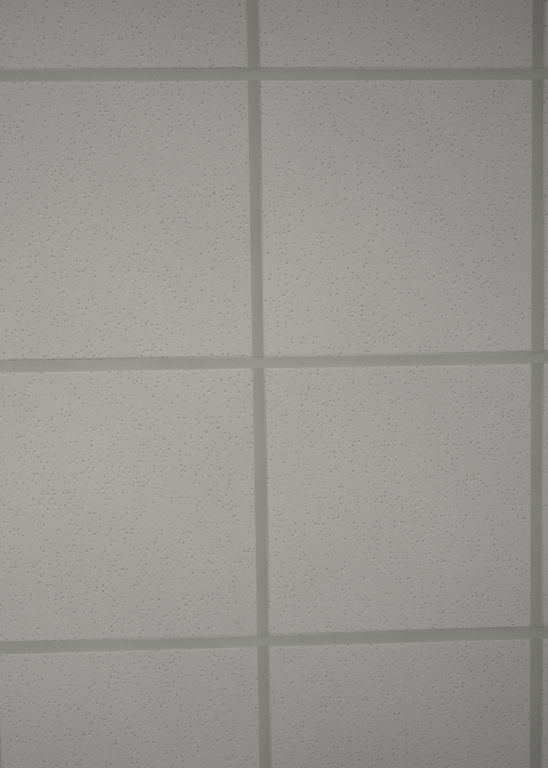
A Shadertoy shader for this texture:

```glsl
// Suspended ceiling: pitted grey tiles in a slightly skewed metal grid, dimly lit.

const vec3 TILE_TINT = vec3(1.012, 0.998, 0.970);
const vec3 RUNNER_TINT = vec3(0.862, 0.860, 0.822);  // vertical bars
const vec3 CROSS_TINT = vec3(0.895, 0.895, 0.855);   // horizontal bars
const float BAR_HALF = 0.0073;
const float PITS_PER_TILE = 54.0;

vec2 hash2(vec2 p) {
    vec3 q = fract(p.xyx * vec3(0.1031, 0.1030, 0.0973));
    q += dot(q, q.yzx + 33.33);
    return fract((q.xx + q.yz) * q.zy);
}

// Filled band of the given half width around d = 0
float band(float d, float halfWidth, float soft) {
    return 1.0 - smoothstep(halfWidth - soft, halfWidth + soft, abs(d));
}

// Grid coordinates whose integer lines are the bars, with mild perspective
vec2 gridCoord(vec2 p) {
    float column = (p.x - mix(0.345, 0.328, p.y)) / mix(0.352, 0.3725, p.y);
    float row = (p.y - 0.155 - 0.029 * p.x) / (0.373 - 0.0125 * p.x);
    return vec2(column, row + 0.016 * row * (2.0 - row));
}

// Broad uneven staining from layered sines
float mottle(vec2 p) {
    float a = sin(p.x * 11.0 + 2.0 * sin(p.y * 7.0));
    float b = sin(p.y * 23.0 - 1.5 * sin(p.x * 17.0));
    float c = sin(p.x * 61.0 + p.y * 47.0 + 2.0 * sin(p.y * 39.0));
    return a * 0.4 + b * 0.4 + c * 0.2;
}

// Cellular pits: dark hollow with a lit lower lip; returns a brightness offset
float pits(vec2 p, vec2 seed, float soft) {
    vec2 cell = floor(p);
    float shade = 0.0;
    for (int j = -1; j <= 1; j++)
    for (int i = -1; i <= 1; i++) {
        vec2 id = cell + vec2(i, j);
        vec2 rnd = hash2(id + seed);
        vec2 d = p - id - 0.1 - 0.8 * rnd;
        float depth = smoothstep(0.15, 1.0, hash2(id + seed + 71.0).x);
        float radius = 0.13 + 0.10 * rnd.y;
        float hollow = 1.0 - smoothstep(radius - soft, radius + soft, length(d));
        float lip = 1.0 - smoothstep(radius - soft, radius + soft, length(d + vec2(-0.08, 0.32)));
        shade += depth * (0.055 * lip - 0.16 * hollow);
    }
    return shade;
}

// Light pool left of centre, fading to the top, bottom and right
float lighting(vec2 uv) {
    vec2 d = (uv - vec2(0.24, 0.48)) / vec2(0.76, 0.52);
    return 0.658 - 0.085 * d.x * d.x - 0.125 * d.y * d.y;
}

void mainImage(out vec4 fragColor, in vec2 fragCoord) {
    vec2 p = fragCoord / iResolution.y;
    float px = 1.0 / iResolution.y;
    vec2 grid = gridCoord(p);
    vec2 tile = floor(grid);

    // Signed distance from the nearest bar on each axis
    vec2 pitch = vec2(mix(0.352, 0.3725, p.y), 0.373 - 0.0125 * p.x);
    vec2 d = (grid - floor(grid + 0.5)) * pitch;

    // Tile surface
    float tone = 1.0 + 0.018 * (hash2(tile + 9.0).x - 0.5) + 0.012 * mottle(p);
    float pitSoft = max(0.10, 0.7 * px * PITS_PER_TILE / pitch.y);
    vec3 color = TILE_TINT * (tone + pits(grid * PITS_PER_TILE, tile * 97.0 + 300.0, pitSoft));

    // Contact shadows above and right of the bars, pale lip below
    float wear = 0.6 + 0.4 * sin(p.x * 9.0 + p.y * 13.0);
    color *= 1.0 - 0.17 * wear * band(d.y - BAR_HALF - 0.0012, 0.0014, px);
    color *= 1.0 - 0.15 * wear * band(d.x - BAR_HALF - 0.0010, 0.0012, px);
    color *= 1.0 + 0.035 * band(d.y + BAR_HALF + 0.0015, 0.0014, px);

    // Vertical runners, then the horizontal bars across them
    float scuff = 1.0 + 0.018 * mottle(p * 2.3 + 4.0);
    vec3 runner = RUNNER_TINT * scuff * (1.0 - 2.5 * d.x);
    vec3 crossBar = CROSS_TINT * scuff * (1.0 - 3.0 * d.y);
    color = mix(color, runner, band(d.x, BAR_HALF, px));
    color = mix(color, crossBar, band(d.y, BAR_HALF, px));

    // Fine seams where the bars meet
    float seam = band(abs(d.y) - BAR_HALF, 0.0008, px) * band(d.x, BAR_HALF, px);
    color *= 1.0 - 0.07 * seam;

    // Room light and faint grain
    float grain = hash2(floor(p * 512.0) + 17.0).x - 0.5;
    color = color * lighting(fragCoord / iResolution.xy) + 0.012 * grain;
    fragColor = vec4(clamp(color, 0.0, 1.0), 1.0);
}
```
